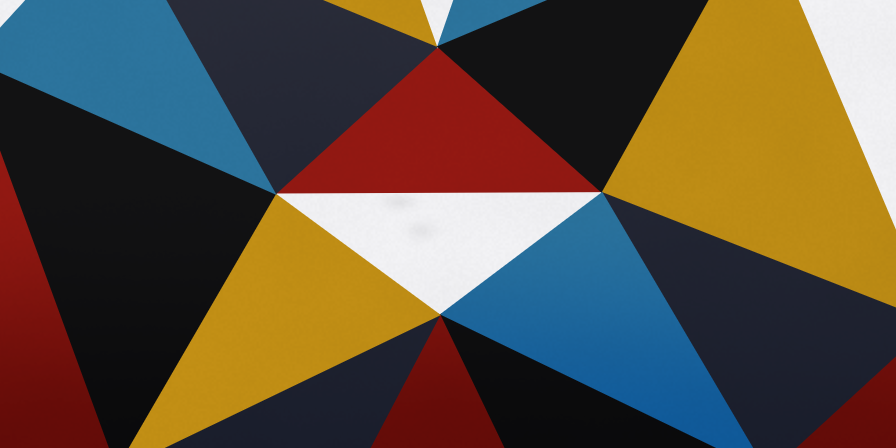
Give the GLSL for this background, as a Shadertoy shader.

```glsl
// A painted wall of flat triangles that meet at four hub points.
// Each hub spreads a clockwise fan of wedges, layered back to front;
// soft gradients, faint grain and two smudges give the paint its surface.

// Hash without sine, 0..1
float hash(vec2 p) {
    vec3 q = fract(vec3(p.xyx) * 0.1031);
    q += dot(q, q.yzx + 33.33);
    return fract((q.x + q.y) * q.z);
}

// Smooth value noise, 0..1
float noise(vec2 p) {
    vec2 cell = floor(p), f = fract(p);
    f = f * f * (3.0 - 2.0 * f);
    float low = mix(hash(cell), hash(cell + vec2(1, 0)), f.x);
    float high = mix(hash(cell + vec2(0, 1)), hash(cell + vec2(1, 1)), f.x);
    return mix(low, high, f.y);
}

// Signed distance to the line a-b, positive on its right
float rightOf(vec2 p, vec2 a, vec2 b) {
    vec2 d = normalize(b - a);
    return dot(p - a, vec2(d.y, -d.x));
}

// Endless wedge at a hub, clockwise from the ray through a to that through b
float wedge(vec2 p, vec2 hub, vec2 a, vec2 b) {
    return min(rightOf(p, hub, a), -rightOf(p, hub, b));
}

// Lay ink where dist > 0; the edge ramp lies outside, so no seams appear
vec3 layer(vec3 under, vec3 ink, float dist, float pixel) {
    return mix(under, ink, clamp(1.0 + dist / pixel, 0.0, 1.0));
}

// Soft round spot
float spot(vec2 p, vec2 center, vec2 size) {
    vec2 q = (p - center) / size;
    return exp(-dot(q, q));
}

void mainImage(out vec4 fragColor, in vec2 fragCoord) {
    vec2 p = fragCoord / iResolution.xy * vec2(2.0, 1.0);
    float pixel = 1.0 / iResolution.y;

    // Inks, shaded across the wall
    float rise = smoothstep(0.0, 0.6, p.y);
    float across = p.x * 0.5;
    vec3 red = mix(vec3(0.39, 0.045, 0.03), vec3(0.57, 0.095, 0.07), rise);
    vec3 yellow = mix(vec3(0.76, 0.56, 0.08), vec3(0.73, 0.54, 0.08), across);
    vec3 blue = mix(vec3(0.06, 0.35, 0.60), vec3(0.17, 0.45, 0.61), rise);
    vec3 slate = mix(vec3(0.10, 0.115, 0.17), vec3(0.16, 0.17, 0.22), p.y);
    vec3 black = mix(vec3(0.04, 0.04, 0.045), vec3(0.07, 0.07, 0.075), rise);
    vec3 white = vec3(0.94, 0.94, 0.95);
    white -= 0.06 * spot(p, vec2(0.89, 0.55), vec2(0.035, 0.018));
    white -= 0.05 * spot(p, vec2(0.94, 0.485), vec2(0.03, 0.02));

    // Hubs
    vec2 top = vec2(0.977, 0.896);
    vec2 left = vec2(0.615, 0.567);
    vec2 right = vec2(1.344, 0.570);
    vec2 bottom = vec2(0.982, 0.297);

    // Points shared by neighbouring wedges
    vec2 leftUp = vec2(0.370, 1.0), leftOut = vec2(0.0, 0.839);
    vec2 topA = vec2(0.724, 1.0), topB = vec2(0.940, 1.0);
    vec2 topC = vec2(1.013, 1.0), topD = vec2(1.224, 1.0);
    vec2 rightOut = vec2(2.0, 0.3125), rightDown = vec2(1.680, 0.0);
    vec2 lowA = vec2(1.596, 0.0), lowB = vec2(1.125, 0.0);
    vec2 lowC = vec2(0.826, 0.0), lowD = vec2(0.365, 0.0);

    // Central pair and the slate beside it
    vec3 col = red;
    col = layer(col, white, wedge(p, left, right, bottom), pixel);
    col = layer(col, slate, wedge(p, left, leftUp, top), pixel);

    // Top fan
    col = layer(col, yellow, wedge(p, top, topA, topB), pixel);
    col = layer(col, white, wedge(p, top, topB, topC), pixel);
    col = layer(col, blue, wedge(p, top, topC, topD), pixel);
    col = layer(col, black, wedge(p, top, topD, right), pixel);

    // Right fan
    col = layer(col, yellow, wedge(p, right, vec2(1.583, 1.0), rightOut), pixel);
    col = layer(col, slate, wedge(p, right, rightOut, rightDown), pixel);
    col = layer(col, blue, wedge(p, right, rightDown, bottom), pixel);

    // Bottom fan
    col = layer(col, black, wedge(p, bottom, lowA, lowB), pixel);
    col = layer(col, red, wedge(p, bottom, lowB, lowC), pixel);
    col = layer(col, slate, wedge(p, bottom, lowC, lowD), pixel);
    col = layer(col, yellow, wedge(p, bottom, lowD, left), pixel);

    // Left fan
    col = layer(col, black, wedge(p, left, vec2(0.286, 0.0), leftOut), pixel);
    col = layer(col, blue, wedge(p, left, leftOut, leftUp), pixel);

    // Corners
    col = layer(col, red, rightOf(p, vec2(0.0, 0.661), vec2(0.242, 0.0)), pixel);
    col = layer(col, red, rightOf(p, vec2(1.779, 0.0), vec2(2.0, 0.203)), pixel);
    col = layer(col, white, rightOf(p, vec2(2.0, 0.49), vec2(1.784, 1.0)), pixel);
    col = layer(col, white, rightOf(p, vec2(0.055, 1.0), vec2(0.0, 0.94)), pixel);

    // Uneven paint and fine grain
    col *= 1.0 + 0.02 * (noise(p * 9.0) - 0.5) + 0.02 * (noise(p * 200.0) - 0.5);
    fragColor = vec4(col, 1.0);
}
```
